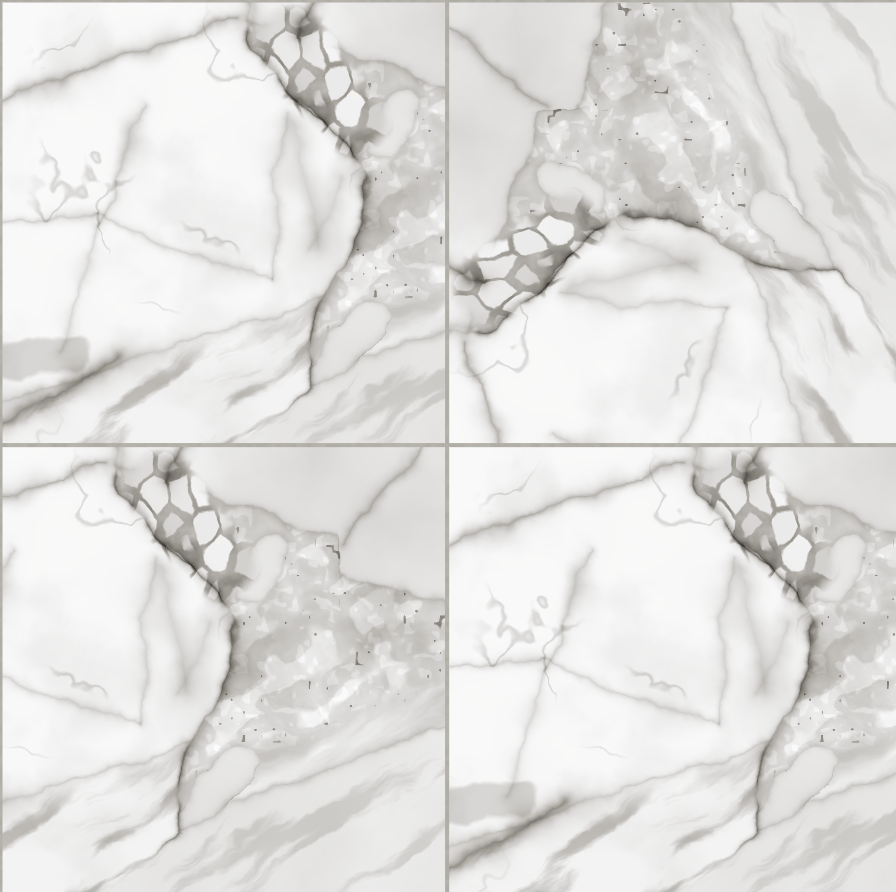
Write a WebGL 1 fragment shader that draws this texture.

```glsl
precision highp float;
// Four marble tiles cut from one veined slab, parted by thin grey grout.
uniform vec2 u_resolution;

float hash(vec2 p) {
  return fract(sin(dot(p, vec2(127.1, 311.7))) * 43758.5);
}

float noise(vec2 p) {
  vec2 i = floor(p), f = fract(p);
  f = f * f * (3.0 - 2.0 * f);
  return mix(mix(hash(i), hash(i + vec2(1, 0)), f.x),
             mix(hash(i + vec2(0, 1)), hash(i + 1.0), f.x), f.y);
}

float fbm(vec2 p) {
  float sum = 0.0, amp = 0.5;
  for (int i = 0; i < 5; i++) {
    sum += amp * noise(p);
    p = mat2(1.6, 1.2, -1.2, 1.6) * p + 7.3;
    amp *= 0.5;
  }
  return sum;
}

// Angular fragments: x = gap to the nearest border, y = random value of the fragment
vec2 fragments(vec2 p) {
  float first = 9.0, second = 9.0, id = 0.0;
  for (int j = -1; j <= 1; j++)
    for (int i = -1; i <= 1; i++) {
      vec2 cell = floor(p) + vec2(i, j);
      float d = length(cell + vec2(hash(cell), hash(cell + 31.0)) - p);
      if (d < first) { second = first; first = d; id = hash(cell + 57.0); }
      else second = min(second, d);
    }
  return vec2(second - first, id);
}

float segment(vec2 p, vec2 a, vec2 b) {
  vec2 ab = b - a;
  return length(p - a - ab * clamp(dot(p - a, ab) / dot(ab, ab), 0.0, 1.0));
}

float vein(vec2 p, vec2 a, vec2 b, float width) {
  return exp(-segment(p, a, b) / (width * (0.35 + 1.3 * noise(p * 17.0))));
}

// Brightness of the slab, y pointing down
float marble(vec2 p) {
  vec2 w = p + 0.06 * (vec2(fbm(p * 5.0), fbm(p * 5.0 + 17.0)) - 0.48)
             + 0.025 * (vec2(fbm(p * 21.0), fbm(p * 21.0 + 9.0)) - 0.48);
  vec2 flow = vec2(dot(w, vec2(0.84, -0.54)), dot(w, vec2(0.54, 0.84)));
  float streak = fbm(flow * vec2(5.0, 24.0));
  float cloud = fbm(w * 6.0 + 3.0);
  float crackX = 0.55 + 0.275 * smoothstep(0.08, 0.4, w.y)
               - 0.13 * smoothstep(0.45, 0.8, w.y) - 1.2 * max(w.y - 0.88, 0.0);
  float side = w.x - crackX;

  // White body with its veins
  float white = 0.975 - 0.04 * smoothstep(0.45, 0.75, cloud);
  white -= 0.26 * vein(w, vec2(-0.02, 0.25), vec2(0.53, 0.04), 0.011);
  white -= 0.16 * vein(w, vec2(0.33, 0.24), vec2(0.23, 0.5), 0.011);
  white -= 0.12 * vein(w, vec2(0.23, 0.5), vec2(0.14, 0.8), 0.01);
  white -= 0.15 * vein(w, vec2(-0.02, 0.5), vec2(0.22, 0.48), 0.007);
  white -= 0.13 * vein(w, vec2(0.22, 0.48), vec2(0.6, 0.63), 0.007);
  white -= 0.12 * vein(w, vec2(0.6, 0.63), vec2(0.64, 0.25), 0.008);
  white -= 0.13 * vein(w, vec2(0.65, 0.27), vec2(0.72, 0.56), 0.022);
  white -= 0.11 * vein(w, vec2(0.7, 0.57), vec2(0.78, 0.4), 0.017);
  white -= 0.12 * smoothstep(0.014, 0.0, abs(fbm(w * 3.2 + 40.0) - 0.5))
                * smoothstep(0.35, 0.7, noise(w * 8.0));
  float bands = smoothstep(-0.03, 0.07, w.y + 0.33 * w.x - 0.92);
  white -= bands * (0.02 + 0.2 * smoothstep(0.47, 0.72, streak));
  white -= 0.12 * vein(w, vec2(-0.02, 0.93), vec2(0.74, 0.67), 0.007);
  white -= 0.13 * smoothstep(0.05, 0.035, segment(w, vec2(-0.05, 0.83), vec2(0.17, 0.8)));
  white -= 0.38 * vein(w, vec2(-0.03, 0.99), vec2(0.28, 0.81), 0.016);

  // Grey breccia with pale chips and dark stains
  float grey = 0.81 + 0.22 * (cloud - 0.48) + 0.12 * (fbm(w * 30.0) - 0.48);
  grey += 0.08 * smoothstep(0.58, 0.72, noise(flow * vec2(18.0, 30.0)));
  grey += 0.05 * smoothstep(0.65, 0.8, noise(w * 65.0));
  grey -= 0.09 * exp(-60.0 * dot(w - vec2(1.13, 0.38), w - vec2(1.13, 0.38)));
  grey -= 0.08 * exp(-90.0 * dot(w - vec2(0.88, 0.47), w - vec2(0.88, 0.47)));
  grey -= 0.3 * smoothstep(0.92, 0.97, noise(p * 75.0));
  float chip = min(segment(w, vec2(0.72, 0.87), vec2(0.84, 0.73)),
                   segment(w, vec2(0.91, 0.23), vec2(0.87, 0.32)) + 0.008) - 0.045;
  grey = mix(grey, 0.9 + 0.06 * (cloud - 0.48), smoothstep(0.006, -0.006, chip));
  grey -= 0.1 * exp(-abs(chip) / 0.006);

  // Pale stone above and below the breccia
  float upper = 0.12 + 0.3 * (w.x - 0.79) + 0.08 * smoothstep(1.05, 1.07, w.x) - w.y;
  float upperTone = mix(0.95, 0.88, smoothstep(0.68, 0.84, w.x)) + 0.09 * (cloud - 0.48);
  upperTone -= 0.2 * vein(w, vec2(1.07, 0.22), vec2(1.24, -0.02), 0.009);
  grey = mix(grey, upperTone, smoothstep(-0.008, 0.008, upper));
  grey -= 0.13 * exp(-abs(upper) / 0.007);
  float lower = w.y - 0.83 + 0.41 * (w.x - 0.8);
  float lowerTone = 0.91 + 0.06 * (cloud - 0.48) - 0.1 * smoothstep(0.55, 0.75, streak);
  grey = mix(grey, 0.87 - 0.3 * (streak - 0.45), smoothstep(-0.15, -0.07, lower) * step(0.0, chip));
  grey = mix(grey, lowerTone, smoothstep(-0.01, 0.015, lower));
  grey -= 0.12 * exp(-abs(lower) / 0.007);
  float tone = mix(white, grey, smoothstep(-0.006, 0.006, side));

  // Shattered zone of white shards in dark mortar
  vec2 shard = fragments(w * vec2(17.0, 14.0));
  float shardTone = mix(0.62 + 0.3 * (fbm(w * 26.0) - 0.4), 0.82 + 0.14 * shard.y,
                        smoothstep(0.06, 0.2, shard.x - 0.25 * step(shard.y, 0.35)));
  float zone = smoothstep(0.1, 0.06, segment(w, vec2(0.65, 0.1), vec2(0.79, 0.27)));
  tone = mix(tone, shardTone, zone * smoothstep(-0.05, -0.02, side));

  // Dark main crack and its spur
  float broken = 0.25 + 0.75 * smoothstep(0.25, 0.7, noise(w * 24.0));
  tone -= 0.42 * broken * exp(-abs(side) / 0.006) * smoothstep(0.95, 0.88, w.y);
  tone -= 0.1 * exp(-abs(side - 0.01) / 0.02) * smoothstep(0.9, 0.7, w.y);
  tone -= 0.35 * vein(w, vec2(0.7, -0.02), vec2(0.66, 0.09), 0.009);
  return clamp(tone, 0.2, 0.98);
}

void main() {
  vec2 uv = vec2(gl_FragCoord.x, u_resolution.y - gl_FragCoord.y) / u_resolution;
  vec2 grid = (uv * 2.0 - 0.001) / 0.997;
  vec2 tile = clamp(floor(grid), 0.0, 1.0);
  vec2 p = grid - tile;

  // Each tile takes its own cut: one shifted, one turned by a quarter
  if (tile.x < 0.5 && tile.y > 0.5) p.x += 0.295;
  if (tile.x > 0.5 && tile.y < 0.5) p = vec2(1.3 - p.y, p.x);
  float tone = marble(p);
  vec3 color = tone - vec3(0.0, 0.016, 0.04) * smoothstep(1.0, 0.6, tone);

  vec2 gap = min(abs(grid), abs(grid - 1.0)) - 0.0046;
  vec2 joint = clamp(0.5 - gap * u_resolution * 0.5, 0.0, 1.0);
  vec3 grout = vec3(0.70, 0.69, 0.66) + 0.04 * (noise(uv * 180.0) - 0.5);
  gl_FragColor = vec4(mix(color, grout, max(joint.x, joint.y)), 1.0);
}
```
